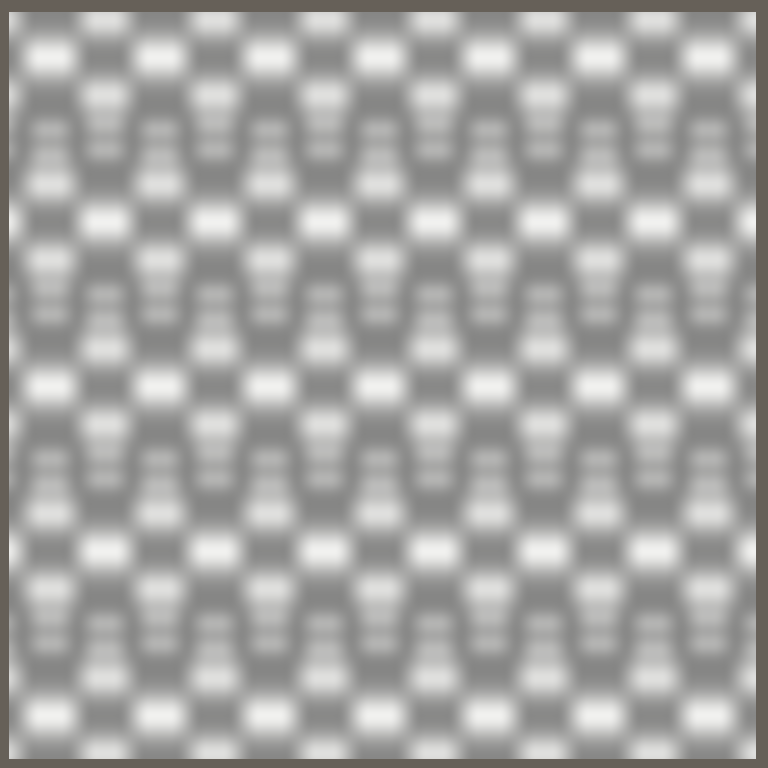
Reproduce this pattern procedurally as a three.js fragment shader.

```glsl
// Soft pale spots on a grey ground inside a thin brown frame.
// Each column stacks blurred spots, mirrored about its brightest one;
// alternate columns slide by half a period, and neighbours are summed.

varying vec2 vUv;

const float REPEATS = 7.0;              // column pairs across the canvas
const float PERIOD = 3.0;               // column period, in pair widths
const vec2 ORIGIN = vec2(0.0655, 0.0680);
const vec2 FRAME_MIN = vec2(0.0117);
const vec2 FRAME_MAX = vec2(0.9844);
const float EDGE = 0.0007;
const vec3 FRAME_COLOR = vec3(0.40, 0.375, 0.345);
const vec3 GREY_TINT = vec3(1.0, 1.0, 0.992);
const float GROUND = 0.515;

// Spots: x = height in column, y = vertical blur, z = brightness
const vec3 PEAK = vec3(0.0, 0.146, 0.43);
const vec3 SHOULDER = vec3(1.158, 0.128, 0.36);
const vec3 FAINT_LOW = vec3(0.656, 0.082, 0.185);
const vec3 FAINT_HIGH = vec3(0.884, 0.082, 0.175);

// Horizontal falloff: flat half width, outer half width
const vec2 PEAK_WIDTH = vec2(0.09, 0.385);
const vec2 SHOULDER_WIDTH = vec2(0.07, 0.37);
const vec2 FAINT_WIDTH = vec2(0.04, 0.29);

float spot(vec2 p, vec3 shape, vec2 width) {
  float t = (p.y - shape.x) / shape.y;
  float across = 1.0 - smoothstep(width.x, width.y, abs(p.x));
  return shape.z * exp(-0.5 * t * t) * across;
}

// Light of one column; p.y is folded about the brightest spot
float columnLight(vec2 p) {
  float halfPeriod = 0.5 * PERIOD;
  p.y = abs(mod(p.y + halfPeriod, PERIOD) - halfPeriod);
  vec2 mirrored = vec2(p.x, PERIOD - p.y);
  return spot(p, PEAK, PEAK_WIDTH)
    + spot(p, SHOULDER, SHOULDER_WIDTH)
    + spot(mirrored, SHOULDER, SHOULDER_WIDTH)
    + spot(p, FAINT_LOW, FAINT_WIDTH)
    + spot(p, FAINT_HIGH, FAINT_WIDTH);
}

void main() {
  // Sum the two columns on either side of this point
  vec2 p = (vUv - ORIGIN) * REPEATS;
  float firstColumn = floor(2.0 * p.x);
  float light = GROUND;
  for (int i = 0; i < 2; i++) {
    float column = firstColumn + float(i);
    float slide = mod(column, 2.0) * 0.5 * PERIOD;
    light += columnLight(p - vec2(0.5 * column, slide));
  }

  // Frame
  vec2 inside = smoothstep(FRAME_MIN - EDGE, FRAME_MIN + EDGE, vUv)
    * (1.0 - smoothstep(FRAME_MAX - EDGE, FRAME_MAX + EDGE, vUv));
  vec3 color = mix(FRAME_COLOR, light * GREY_TINT, inside.x * inside.y);
  gl_FragColor = vec4(color, 1.0);
}
```
